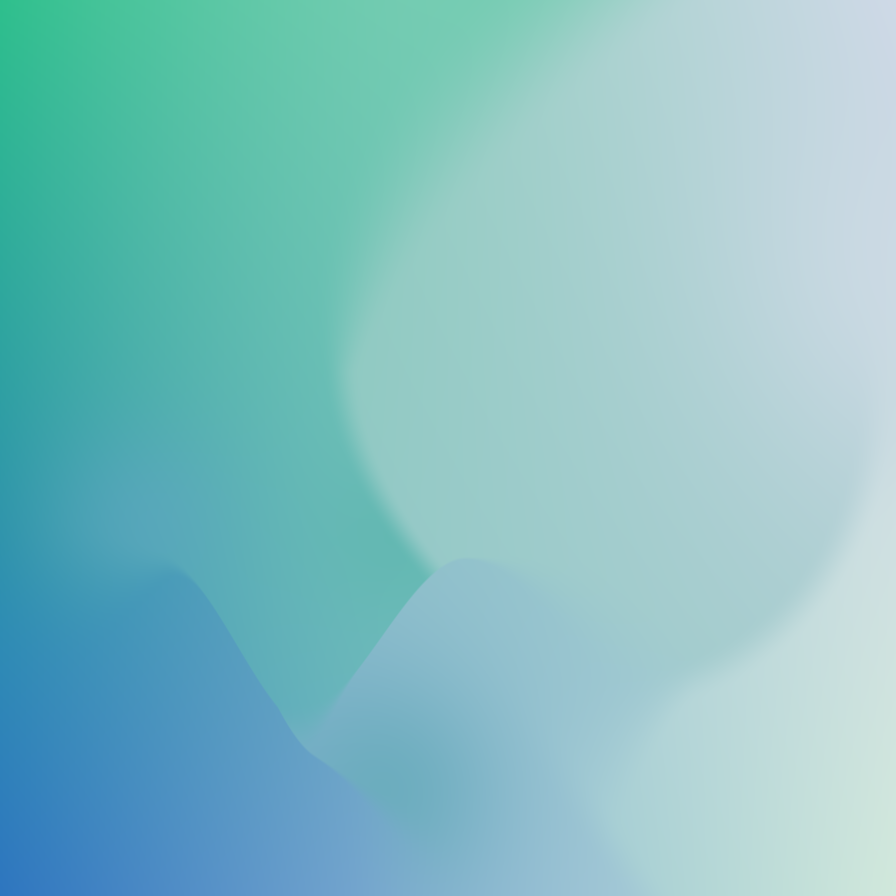
Write a WebGL 2 fragment shader that draws this background.

```glsl
#version 300 es
precision highp float;
// Soft overlapping colour veils: green and blue on the left, a pale lobe and mist on the right.

uniform vec2 u_resolution;
out vec4 fragColor;

// Corner colours of each veil: lower left, lower right, upper left, upper right
const vec3 PANEL_LL = vec3(0.18, 0.52, 0.71), PANEL_LR = vec3(0.44, 0.73, 0.74);
const vec3 PANEL_UL = vec3(0.18, 0.75, 0.55), PANEL_UR = vec3(0.46, 0.80, 0.70);
const vec3 LOBE_LL = vec3(0.57, 0.78, 0.78), LOBE_LR = vec3(0.68, 0.81, 0.82);
const vec3 LOBE_UL = vec3(0.54, 0.80, 0.73), LOBE_UR = vec3(0.81, 0.85, 0.905);
const vec3 WAVE_LL = vec3(0.47, 0.66, 0.81), WAVE_LR = vec3(0.66, 0.80, 0.84);
const vec3 WAVE_UL = vec3(0.54, 0.74, 0.79), WAVE_UR = vec3(0.62, 0.79, 0.81);
const vec3 MIST_LL = vec3(0.60, 0.78, 0.82), MIST_LR = vec3(0.82, 0.91, 0.86);
const vec3 MIST_UL = vec3(0.68, 0.82, 0.84), MIST_UR = vec3(0.81, 0.87, 0.89);
const vec3 BLUE_LL = vec3(0.18, 0.46, 0.75), BLUE_LR = vec3(0.52, 0.69, 0.82);
const vec3 BLUE_UL = vec3(0.18, 0.58, 0.69), BLUE_UR = vec3(0.46, 0.68, 0.76);

// Glow colours
const vec3 SKY = vec3(0.40, 0.65, 0.78);
const vec3 TEAL = vec3(0.36, 0.71, 0.68);
const vec3 DEEP_TEAL = vec3(0.40, 0.67, 0.73);
const vec3 LILAC = vec3(0.81, 0.86, 0.90);

// Shape of the pale lobe
const vec2 LOBE_TIP = vec2(0.37, 0.605);
const vec2 BOWL_CENTRE = vec2(0.68, 0.55);
const vec2 BOWL_RADII = vec2(0.277, 0.303);
const float CREST_X = 0.52;

float fall(float a, float b, float x) {
    return 1.0 - smoothstep(a, b, x);
}

// Bilinear gradient over the box from lo to hi
vec3 gradient(vec2 p, vec2 lo, vec2 hi, vec3 ll, vec3 lr, vec3 ul, vec3 ur) {
    vec2 t = clamp((p - lo) / (hi - lo), 0.0, 1.0);
    return mix(mix(ll, lr, t.x), mix(ul, ur, t.x), t.y);
}

float glow(vec2 p, vec2 centre, float radius) {
    vec2 d = (p - centre) / radius;
    return exp(-dot(d, d));
}

vec3 panelColour(vec2 p) {
    float eased = 1.0 - pow(1.0 - min(p.x * 2.0, 1.0), 1.5);
    vec3 c = gradient(vec2(eased, p.y), vec2(0.0, 0.2), vec2(1.0),
                      PANEL_LL, PANEL_LR, PANEL_UL, PANEL_UR);
    c = mix(c, SKY, 0.4 * glow(p, vec2(0.16, 0.42), 0.10));
    return mix(c, TEAL, 0.6 * glow(p, vec2(0.45, 0.40), 0.10));
}

vec3 lobeColour(vec2 p) {
    vec3 c = gradient(p, vec2(0.37, 0.25), vec2(1.0), LOBE_LL, LOBE_LR, LOBE_UL, LOBE_UR);
    return mix(c, LILAC, 0.8 * glow(p, vec2(1.05, 0.70), 0.20));
}

vec3 waveColour(vec2 p) {
    vec3 c = gradient(p, vec2(0.35, 0.0), vec2(0.75, 0.38), WAVE_LL, WAVE_LR, WAVE_UL, WAVE_UR);
    return mix(c, DEEP_TEAL, 0.8 * glow(p, vec2(0.43, 0.12), 0.12));
}

// Left rim of the lobe: a bent parabola that blurs towards the top
float lobeMask(vec2 p) {
    float dy = p.y - LOBE_TIP.y;
    float rim = LOBE_TIP.x + mix(1.75, 1.3, step(0.0, dy)) * dy * dy;
    float soft = 0.04 + 0.6 * max(dy + 0.02, 0.0);
    return smoothstep(rim - 0.25 * soft, rim + 0.75 * soft, p.x);
}

// Crest: crisp on the left slope, dissolving at both ends
float waveMask(vec2 p) {
    float past = max(p.x - CREST_X, 0.0);
    float height = 0.20 + 0.178 * smoothstep(0.33, CREST_X, p.x) - 1.7 * past * past;
    float soft = 0.003 + 0.05 * fall(0.33, 0.40, p.x) + 0.10 * smoothstep(0.52, 0.70, p.x);
    return fall(height - soft, height + 0.3 * soft, p.y);
}

// Mist outside the lobe's bowl, bounded on the left by a faint curve
float mistMask(vec2 p) {
    float outside = 0.29 * (length((p - BOWL_CENTRE) / BOWL_RADII) - 1.0);
    float soft = 0.045 + 0.25 * fall(0.60, 0.78, p.x);
    float drop = max(0.33 - p.y, 0.0);
    float side = CREST_X + 0.33 * drop + 0.7 * drop * drop;
    return smoothstep(-0.004, soft, outside) * fall(0.40, 0.72, p.y)
         * smoothstep(side - 0.01, side + 0.05, p.x);
}

// Blue hill: blurred shoulder, crisp slope, fading foot
float blueMask(vec2 p) {
    float height = 0.375 - 0.19 * smoothstep(0.18, 0.35, p.x) - 0.68 * max(p.x - 0.31, 0.0);
    float soft = 0.003 + 0.12 * fall(0.06, 0.23, p.x) + 0.04 * smoothstep(0.36, 0.47, p.x);
    return fall(height - soft, height + 0.4 * soft, p.y) * fall(0.38, 0.53, p.x);
}

void main() {
    vec2 p = gl_FragCoord.xy / u_resolution;

    // Veils from back to front
    vec3 colour = panelColour(p);
    colour = mix(colour, lobeColour(p), lobeMask(p));
    colour = mix(colour, waveColour(p), waveMask(p));
    vec3 mist = gradient(p, vec2(0.6, 0.0), vec2(1.0, 0.5), MIST_LL, MIST_LR, MIST_UL, MIST_UR);
    colour = mix(colour, mist, mistMask(p));
    vec3 blue = gradient(p, vec2(0.0), vec2(0.5, 0.4), BLUE_LL, BLUE_LR, BLUE_UL, BLUE_UR);
    colour = mix(colour, blue, blueMask(p));

    fragColor = vec4(colour, 1.0);
}
```
